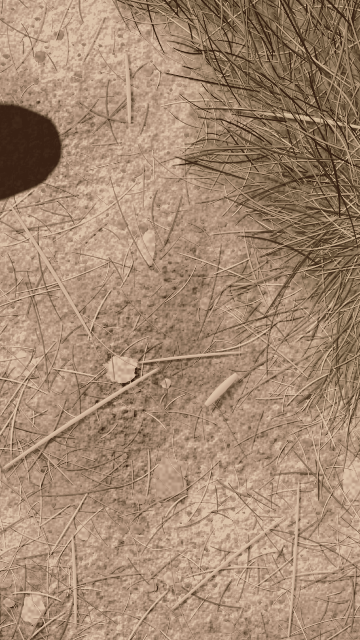
A Shadertoy shader for this texture:

```glsl
// Dry trodden soil with pebbles, straw litter and a tussock of withered grass.
// Layers edit one scalar tone, which a six-step earth palette then colours;
// blades and pebbles are scattered over jittered grid cells.
const vec3 EARTH[6] = vec3[6](
    vec3(0.22, 0.13, 0.08), vec3(0.40, 0.31, 0.22), vec3(0.55, 0.45, 0.36),
    vec3(0.67, 0.55, 0.46), vec3(0.76, 0.64, 0.55), vec3(0.86, 0.76, 0.66));
const vec3 GRASS_TINT = vec3(0.99, 1.01, 0.97);
const float SOIL_TONE = 3.75, GRASS_TONE = 1.8, RELIEF = 10.0, GRAIN = 1.5, PATCHES = 4.2;
const float BLADE_SHADE = 1.5;
const vec2 SHADOW_DIR = vec2(0.6, -0.8), GRASS_ROOT = vec2(1.10, 1.15);
const vec4 CAST_SHADOW = vec4(-0.01, 1.355, 0.175, 0.135); // centre, radii
// Long stalks: both end points
const vec4 STALKS[9] = vec4[9](
    vec4(0.35, 1.63, 0.36, 1.43), vec4(0.02, 1.22, 0.26, 0.83), vec4(0.38, 0.77, 0.68, 0.80),
    vec4(0.00, 0.47, 0.45, 0.76), vec4(0.47, 0.08, 0.80, 0.35), vec4(0.83, 0.45, 0.80, 0.00),
    vec4(0.61, 1.48, 1.02, 1.42), vec4(0.57, 0.65, 0.66, 0.74), vec4(0.20, 0.30, 0.21, 0.04));
// Larger stones: centre, radii
const vec4 STONES[6] = vec4[6](
    vec4(0.34, 0.75, 0.052, 0.04), vec4(0.48, 0.45, 0.05, 0.06), vec4(0.06, 0.76, 0.04, 0.038),
    vec4(0.99, 0.44, 0.04, 0.055), vec4(0.41, 1.09, 0.024, 0.045), vec4(0.09, 0.08, 0.038, 0.045));

vec4 hash4(vec2 p) {
    vec4 q = fract(p.xyxy * vec4(0.1031, 0.1030, 0.0973, 0.1099));
    q += dot(q, q.wzxy + 33.33);
    return fract((q.xxyz + q.yzzw) * q.zywx);
}
float noise(vec2 p) {
    vec2 i = floor(p), f = fract(p);
    f = f * f * (3.0 - 2.0 * f);
    return mix(mix(hash4(i).x, hash4(i + vec2(1, 0)).x, f.x),
               mix(hash4(i + vec2(0, 1)).x, hash4(i + vec2(1, 1)).x, f.x), f.y);
}
float fbm(vec2 p) {
    float sum = 0.0;
    for (float amp = 0.5; amp > 0.05; amp *= 0.5) {
        sum += amp * noise(p);
        p = mat2(1.6, 1.2, -1.2, 1.6) * p + 7.3;
    }
    return sum;
}
float grassMask(vec2 p) {
    float edge = 0.95 - 0.42 * (p.y - 0.48);
    return smoothstep(-0.09, 0.18, p.x - edge + 0.25 * (noise(p * 9.0) - 0.5));
}
float litterMask(vec2 p) {
    float corner = (1.0 - smoothstep(0.1, 0.4, p.x)) * (1.0 - smoothstep(0.5, 1.1, p.y));
    return 0.3 + 0.5 * corner + 0.3 * smoothstep(0.45, 0.75, p.x);
}
// One bowed, tapering blade with its shadow
void blade(inout float tone, vec2 p, float angle, float halfLen, float bow, float width, float level) {
    vec2 dir = vec2(cos(angle), sin(angle)), normal = vec2(-dir.y, dir.x);
    float u = dot(p, dir) / halfLen;
    if (abs(u) > 1.0) return;
    float across = dot(p, normal) - bow * halfLen * (1.0 - u * u);
    float w = width * (1.0 - 0.5 * u * u), slant = dot(normal, SHADOW_DIR);
    float ends = 1.0 - smoothstep(0.92, 1.0, abs(u));
    float shade = 1.0 - smoothstep(0.5 * w, 2.0 * w, abs(across - slant * width * 2.0));
    tone -= BLADE_SHADE * ends * shade * clamp(0.4 * tone, 0.0, 1.0);
    float body = clamp((w - abs(across)) * iResolution.x + 0.5, 0.0, 1.0) * ends;
    tone = mix(tone, level - 0.8 * slant * clamp(across / w, -1.0, 1.0), body);
}
// Grass fans out from its root; litter lies in any direction
void scatterBlades(inout float tone, vec2 p, float cell, int count, float width, bool grass) {
    for (int n = 0; n < 9; n++) {
        vec2 id = floor(p / cell) + vec2(n % 3, n / 3) - 1.0;
        for (int k = 0; k < count; k++) {
            vec4 a = hash4(id + 17.3 * float(k) + 91.0 * cell), b = hash4(a.xy * 311.0 + id);
            vec2 mid = (id + a.xy) * cell, ray = mid - GRASS_ROOT;
            if (a.z > (grass ? grassMask(mid) : litterMask(mid))) continue;
            float angle = grass ? atan(ray.y, ray.x) + 1.4 * (b.x - 0.5) : 6.2832 * b.x;
            float level = grass ? 5.2 * b.y - smoothstep(1.1, 1.35, mid.y) + 0.3 : 1.6 + 3.9 * b.y;
            blade(tone, p - mid, angle, cell * mix(0.3, 0.9, a.w), 0.4 * (b.z - 0.5),
                  width * mix(0.6, 1.3, b.w), level);
        }
    }
}
// Rough lump, lit from the upper left
void stone(inout float tone, vec2 p, vec2 radii, float level) {
    vec2 q = p / radii;
    float wobble = 0.9 * (fbm(q * 1.6 + radii * 900.0) - 0.4);
    float soft = 1.0 / (iResolution.x * radii.x);
    tone -= 2.0 * (1.0 - smoothstep(0.75, 1.1, length(q - SHADOW_DIR * 0.3) + wobble));
    float lit = level - 0.5 * dot(q, SHADOW_DIR) + 1.8 * (noise(p * 120.0) - 0.5);
    tone = mix(tone, lit, 1.0 - smoothstep(1.0 - soft, 1.0 + soft, length(q) + wobble));
}
void scatterPebbles(inout float tone, vec2 p, float cell) {
    for (int n = 0; n < 9; n++) {
        vec2 id = floor(p / cell) + vec2(n % 3, n / 3) - 1.0;
        vec4 h = hash4(id + 53.0 * cell);
        vec2 radii = cell * mix(0.12, 0.34, h.w * h.w) * vec2(1.0, mix(0.5, 1.2, h.x));
        if (h.z < 0.35) stone(tone, p - (id + h.xy) * cell, radii, mix(2.9, 4.6, h.y));
    }
}
void mainImage(out vec4 fragColor, in vec2 fragCoord) {
    vec2 p = fragCoord / iResolution.x, ray = p - GRASS_ROOT;
    float grass = grassMask(p);
    // Crumbly soil
    float slope = fbm(p * 38.0) - fbm((p - SHADOW_DIR * 0.004) * 38.0);
    float tone = SOIL_TONE + PATCHES * (fbm(p * 3.5) - 0.47) + GRAIN * (noise(p * 190.0) - 0.5);
    tone += RELIEF * slope * mix(0.4, 1.4, noise(p * 6.0 + 4.0));
    tone -= 1.6 * smoothstep(0.62, 0.85, noise(p * 85.0)) * noise(p * 8.0);
    scatterPebbles(tone, p, 0.025);
    scatterPebbles(tone, p, 0.06);
    for (int i = 0; i < 6; i++)
        stone(tone, p - STONES[i].xy, STONES[i].zw, i == 1 ? 3.6 : 4.5);
    // Shaded thatch under the grass
    float streak = noise(vec2(atan(ray.y, -ray.x) * 45.0, length(ray) * 9.0));
    float thatch = GRASS_TONE + 2.4 * (streak - 0.5) - 0.6 * smoothstep(1.05, 1.3, p.y);
    tone = mix(tone, thatch + 0.4 * (tone - SOIL_TONE), grass * 0.85);
    // Litter, long stalks, then grass from short to long
    for (int i = 1; i < 4; i++)
        scatterBlades(tone, p, 0.06 * float(i), 1 + i, 0.001 + 0.0003 * float(i), false);
    for (int i = 0; i < 9; i++) {
        vec2 start = STALKS[i].xy, along = STALKS[i].zw - start;
        float width = i == 7 ? 0.011 : mix(0.0035, 0.006, hash4(start * 100.0).x);
        blade(tone, p - start - 0.5 * along, atan(along.y, along.x), 0.5 * length(along), 0.02, width, 4.6);
    }
    for (int i = 1; i < 4; i++)
        scatterBlades(tone, p, 0.065 * float(i), 1 + 3 * i, 0.001 + 0.0003 * float(i), true);
    // Cast shadow at the left edge
    float rim = length((p - CAST_SHADOW.xy) / CAST_SHADOW.zw) + 0.2 * (noise(p * 14.0) - 0.5);
    tone = mix(tone, 0.1 * tone - 0.3, 1.0 - smoothstep(0.94, 1.04, rim));
    // Tone to colour
    vec3 color = EARTH[0];
    for (int i = 1; i < 6; i++)
        color = mix(color, EARTH[i], clamp(tone - float(i - 1), 0.0, 1.0));
    fragColor = vec4(color * mix(vec3(1), GRASS_TINT, grass), 1.0);
}
```
